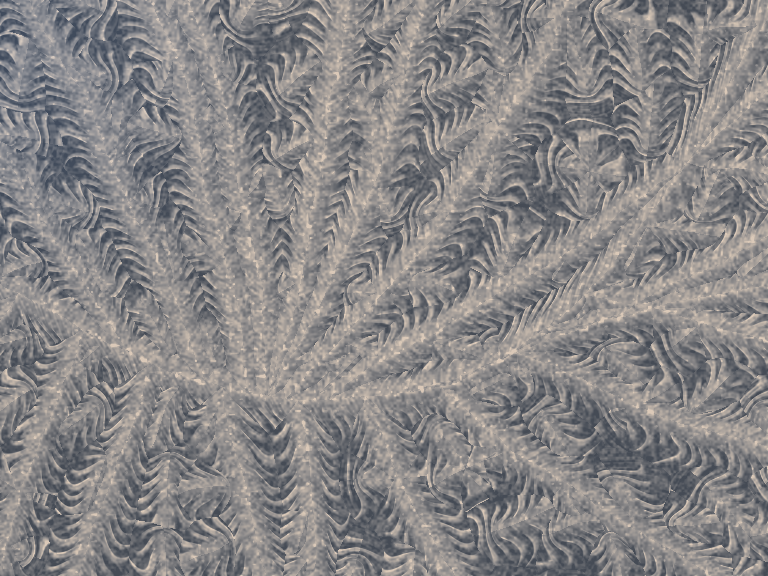
A Shadertoy shader for this texture:

```glsl
// Window frost: a curved rib with fans of bent stems and short twigs between.
// The nearest stem gives each point local coordinates (along, across), in which
// a fuzzy ridge, hooked barbs and fine crystal hairs are shaded.

#define STEM_WIDTH 0.025
#define BARB_REACH 0.055
#define BARB_STEP 0.024
#define TWIG_CELL 0.115
#define STEMS_UP 11
#define STEMS_DOWN 9
#define HUB vec2(0.47, 0.33)
#define LIGHT_DIR vec2(-0.6, 0.8)
#define FROST_DARK vec3(0.27, 0.295, 0.335)
#define FROST_MID vec3(0.56, 0.55, 0.55)
#define FROST_LIGHT vec3(0.86, 0.79, 0.72)

float hash(vec2 p) {
    return fract(sin(dot(p, vec2(127.1, 311.7))) * 43758.5453);
}

float noise(vec2 p) {
    vec2 i = floor(p), f = fract(p);
    f = f * f * (3.0 - 2.0 * f);
    return mix(mix(hash(i), hash(i + vec2(1, 0)), f.x),
               mix(hash(i + vec2(0, 1)), hash(i + vec2(1, 1)), f.x), f.y);
}

// Height of the main rib, with its slope in y
vec2 rib(float x) {
    float rise = max(x - 0.7, 0.0);
    return vec2(0.30 + 0.6 * (x - 0.6) * (x - 0.6) + 0.9 * rise * rise,
                1.2 * (x - 0.6) + 1.8 * rise);
}

// Keeps the nearest stem as (distance, along, across, heading)
void grow(inout vec4 best, vec2 p, vec2 root, float angle, float bend, float len, float lift) {
    vec2 dir = vec2(cos(angle), sin(angle)), r = p - root;
    vec2 q = vec2(dot(r, dir), dot(r, vec2(-dir.y, dir.x)));
    float x = clamp(q.x, 0.0, len), slope = 2.0 * bend * x;
    float across = (q.y - bend * x * x) / sqrt(1.0 + slope * slope);
    float d = length(vec2(across, q.x - x)) + lift;
    if (d < best.x) best = vec4(d, q.x + root.x * 7.0, across, angle + atan(slope));
}

vec4 nearestStem(vec2 p) {
    vec2 r = rib(p.x);
    float across = (p.y - r.x) / sqrt(1.0 + r.y * r.y);
    vec4 best = vec4(abs(across) * 0.9, p.x * 1.1, across, atan(r.y));

    // Fan above the rib, gathered at the hub
    for (int i = 0; i < STEMS_UP; i++) {
        float k = 2.0 * float(i) / float(STEMS_UP - 1) - 1.0;
        float h = hash(vec2(float(i), 3.7));
        float x = HUB.x + 0.48 * k * k * k;
        float angle = 1.38 - 0.95 * k - 0.25 * smoothstep(0.0, 0.4, k) + 0.12 * (h - 0.5);
        grow(best, p, vec2(x, rib(x).x), angle, 0.12 + 0.2 * (h - 0.5), 1.5, 0.0);
    }
    // Fan below the rib
    for (int i = 0; i < STEMS_DOWN; i++) {
        float k = 2.0 * float(i) / float(STEMS_DOWN - 1) - 1.0;
        float h = hash(vec2(float(i), 8.3));
        float x = 0.52 + 0.5 * k;
        grow(best, p, vec2(x, rib(x).x), -1.3 + 1.0 * k + 0.3 * (h - 0.5), 0.5 * (h - 0.4), 0.9, 0.0);
    }
    // Short twigs, slanted away from the hub
    vec2 cell = floor(p / TWIG_CELL);
    for (int j = -1; j <= 1; j++)
    for (int i = -1; i <= 1; i++) {
        vec2 c = cell + vec2(i, j);
        float h = hash(c), g = hash(c + 19.0);
        vec2 root = (c + 0.2 + 0.6 * vec2(h, g)) * TWIG_CELL;
        vec2 away = root - HUB;
        float angle = atan(away.y, away.x) + (g > 0.5 ? 0.7 : -0.7) + 0.5 * (h - 0.5);
        grow(best, p, root, angle, 3.0 * (g - 0.5), 0.04 + 0.06 * h, 0.009);
    }
    return best;
}

void mainImage(out vec4 fragColor, in vec2 fragCoord) {
    vec2 uv = fragCoord / iResolution.y;
    vec2 p = uv + 0.030 * (vec2(noise(uv * 6.0), noise(uv * 6.0 + 40.0)) - 0.5)
                + 0.007 * (vec2(noise(uv * 24.0), noise(uv * 24.0 + 70.0)) - 0.5);
    vec4 stem = nearestStem(p);
    float d = stem.x, along = stem.y;
    float side = stem.z < 0.0 ? -1.0 : 1.0;
    float lit = dot(side * vec2(-sin(stem.w), cos(stem.w)), LIGHT_DIR);

    // Fine hairs slanting off the stem, and crystal grain
    float hair = noise(vec2(along * 190.0 - d * 130.0, d * 65.0 + side * 9.0));
    float grain = noise(uv * 210.0);

    // Stem: ridge line, lit flank and frayed edge
    float body = smoothstep(STEM_WIDTH + 0.005, STEM_WIDTH - 0.004, d + 0.014 * (hair - 0.5));
    float ridge = exp(-d * d / 0.00002);
    float stemTone = 0.57 + 0.055 * lit * smoothstep(0.0, 0.01, d) + 0.06 * ridge
                   - 0.06 * smoothstep(0.5, 1.0, d / STEM_WIDTH);

    // Barbs: hooked crescents with a bright leading edge
    float reach = max(d - STEM_WIDTH * 0.7, 0.0) / BARB_REACH;
    float u = (along - 0.036 * sin(2.4 * reach)) / BARB_STEP + 0.9 * noise(p * 22.0);
    float f = fract(u), h = hash(vec2(floor(u), side * 5.0));
    float thick = mix(0.95, 0.45, min(reach, 1.0)) * (0.75 + 0.35 * h);
    float barb = smoothstep(0.0, 0.14, f) * smoothstep(thick, thick - 0.3, f);
    barb *= smoothstep(0.15, -0.1, reach - mix(0.45, 1.25, h));
    float rim = barb * smoothstep(0.32, 0.12, f);
    float barbTone = mix(0.37, 0.58 + 0.05 * lit, barb) + 0.13 * rim * h;

    // Combine, then add hairs, grain and glints
    float tone = mix(barbTone, stemTone, body);
    tone += 0.16 * (hair - 0.5) + 0.17 * (grain - 0.5);
    float glint = smoothstep(0.72, 0.95, noise(uv * 150.0 + 31.0));
    tone += glint * (0.05 + 0.13 * max(body * (0.4 + ridge), rim));
    tone += 0.05 * (noise(uv * 3.0) - 0.5);

    // Cold shadows to warm lights, bluer toward the upper left
    vec3 color = mix(FROST_DARK, FROST_MID, clamp((tone - 0.29) / 0.26, 0.0, 1.0));
    color = mix(color, FROST_LIGHT, clamp((tone - 0.55) / 0.24, 0.0, 1.0));
    color += vec3(-0.02, 0.0, 0.03) * smoothstep(0.6, 0.0, length(uv - vec2(0.0, 0.9)));
    fragColor = vec4(color, 1.0);
}
```
